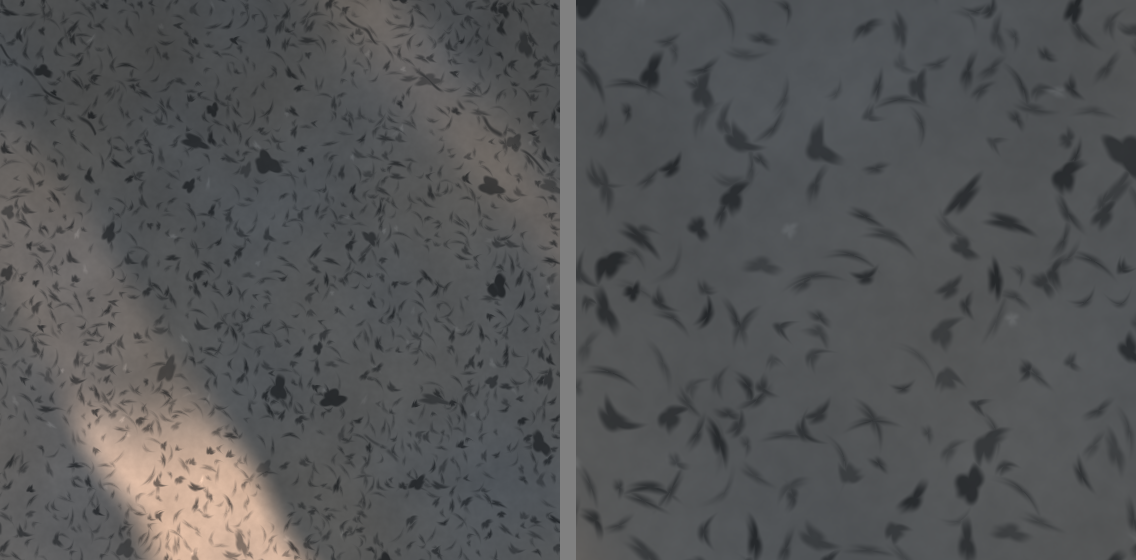
Left: the whole. Right: its middle third, enlarged.
A Shadertoy shader for this texture:

```glsl
// Speckled grey concrete with dark chips, fine cracks and slanted beams of warm light.
#define SHADE vec3(0.328, 0.337, 0.344)
#define SUN vec3(0.83, 0.705, 0.62)
#define CHIP_TINT vec3(0.45, 0.47, 0.49)
#define MOTTLE 0.16
#define GRAIN 0.07
#define BLUR 0.0020
#define CRACK_WIDTH 0.0018
#define BEAM_SOFTNESS 0.045

const float TAU = 6.28318;

vec3 hash3(vec2 p) {
    vec3 q = fract(p.xyx * vec3(0.1031, 0.1030, 0.0973));
    q += dot(q, q.yxz + 33.33);
    return fract((q.xxy + q.yzz) * q.zyx);
}

float cornerSlope(vec2 cell, vec2 offset) {
    float angle = TAU * hash3(cell + 57.0).x;
    return dot(vec2(cos(angle), sin(angle)), offset);
}

// Gradient noise, roughly -0.7 to 0.7
float noise(vec2 p) {
    vec2 i = floor(p), f = fract(p);
    vec2 u = f * f * f * (f * (f * 6.0 - 15.0) + 10.0);
    vec2 e = vec2(1.0, 0.0);
    return mix(mix(cornerSlope(i, f), cornerSlope(i + e, f - e), u.x),
               mix(cornerSlope(i + e.yx, f - e.yx), cornerSlope(i + 1.0, f - 1.0), u.x), u.y);
}

float fbm(vec2 p) {
    float sum = 0.0, gain = 0.5;
    for (int i = 0; i < 4; i++) {
        sum += gain * noise(p);
        p = mat2(1.6, 1.2, -1.2, 1.6) * p + 7.3;
        gain *= 0.5;
    }
    return sum;
}

// Scattered irregular chips; size holds half length and half width
float chips(vec2 p, float cells, float share, vec2 size, float bend, float soft) {
    vec2 home = floor(p * cells);
    float cover = 0.0;
    for (int y = -1; y <= 1; y++)
    for (int x = -1; x <= 1; x++) {
        vec2 cell = home + vec2(x, y);
        vec3 place = hash3(cell + cells * 3.0);
        vec3 form = hash3(cell + cells * 5.0 + 19.0);
        vec2 center = (cell + 0.1 + 0.8 * place.xy) / cells;
        float cluster = 1.0 + 1.1 * noise(center * 7.0 + cells);
        if (place.z > share * cluster) continue;

        // Mostly steep, with a wide spread of directions
        float turn = 1.75 + 2.6 * (form.x - 0.5) + 0.8 * (form.y - 0.5);
        float c = cos(turn), s = sin(turn);
        vec2 radii = size * vec2(0.55 + 0.95 * form.y, 0.6 + 0.8 * form.z);
        vec2 q = mat2(c, -s, s, c) * (p - center) / radii;
        q.y += bend * (form.z - 0.5) * (q.x * q.x - 0.4);
        float a = atan(q.y, q.x + 1e-5);
        float rim = 1.0 + 0.20 * sin(3.0 * a + TAU * form.x) + 0.12 * sin(5.0 * a + TAU * form.y);
        float d = (length(q) - rim) * min(radii.x, radii.y);
        float depth = 0.45 + 0.55 * fract(form.x * 7.0 + form.z * 5.0);
        cover = max(cover, depth * (1.0 - smoothstep(-soft, soft, d)));
    }
    return cover;
}

// Broken, wavering hairline from a to b
float crack(vec2 p, vec2 a, vec2 b, float soft) {
    p += 0.012 * vec2(noise(p * 22.0), noise(p * 22.0 + 40.0));
    vec2 ab = b - a;
    float t = clamp(dot(p - a, ab) / dot(ab, ab), 0.0, 1.0);
    float line = 1.0 - smoothstep(0.0, CRACK_WIDTH + soft, length(p - a - ab * t));
    return line * smoothstep(-0.25, 0.25, noise(p * 28.0 + 11.0));
}

// Amount of warm light: main beam, weak second beam, glow at the lower left
float sunlight(vec2 p) {
    float across = p.x - 0.41 + 0.60 * p.y + 0.03 * noise(p * 6.0);
    float halfWidth = mix(0.135, 0.10, p.y);
    float beam = 1.0 - smoothstep(-BEAM_SOFTNESS, BEAM_SOFTNESS, abs(across) - halfWidth);
    float strength = 0.22 * (1.0 - smoothstep(0.55, 0.95, p.y))
                   + 0.78 * (1.0 - smoothstep(0.14, 0.34, p.y));
    float side = dot(p, vec2(0.745, 0.667)) - 1.13 + 0.03 * noise(p * 5.0);
    float second = exp(-side * side / 0.0045) * smoothstep(0.45, 0.72, p.x);
    float glow = (1.0 - smoothstep(-0.15, 0.0, across)) * (1.0 - smoothstep(0.3, 0.6, p.y));
    return beam * strength + 0.19 * second + 0.10 * glow;
}

void mainImage(out vec4 fragColor, in vec2 fragCoord) {
    vec2 p = fragCoord / iResolution.y;
    float soft = BLUR + 0.5 / iResolution.y;

    // Shaded ground, darker at the top left and in the upper right corner
    vec3 color = SHADE;
    color *= 1.0 - 0.13 * exp(-9.0 * dot(p - vec2(0.26, 0.95), p - vec2(0.26, 0.95)));
    color *= 1.0 - 0.12 * smoothstep(1.18, 1.25, dot(p, vec2(0.745, 0.667)));
    color = mix(color, SUN, sunlight(p));

    // Mottling, slight warm and cool drift, fine grain
    color *= 1.0 + MOTTLE * fbm(p * 9.0) + GRAIN * fbm(p * 75.0);
    color += 0.022 * noise(p * 4.0 + 5.0) * vec3(1.0, 0.2, -0.8);

    // Chips from coarse to fine, pale flecks and cracks
    float dark = chips(p, 11.0, 0.22, vec2(0.016, 0.012), 0.3, soft);
    dark = max(dark, chips(p, 33.0, 0.42, vec2(0.0085, 0.0042), 1.6, soft));
    dark = max(dark, 0.75 * chips(p, 58.0, 0.38, vec2(0.0065, 0.0023), 2.0, soft));
    float pale = chips(p + 3.0, 30.0, 0.06, vec2(0.005, 0.003), 0.5, soft);
    float lines = crack(p, vec2(0.0, 0.92), vec2(0.17, 0.76), soft);
    lines = max(lines, crack(p, vec2(0.59, 0.99), vec2(1.0, 0.68), soft));
    lines = max(lines, 0.6 * crack(p, vec2(0.0, 0.76), vec2(0.11, 0.65), soft));
    lines = max(lines, 0.6 * crack(p, vec2(0.62, 0.25), vec2(0.76, 0.13), soft));
    color *= 1.0 + 0.22 * pale;
    color *= mix(vec3(1.0), CHIP_TINT, max(dark, 0.8 * lines));

    fragColor = vec4(color, 1.0);
}
```
